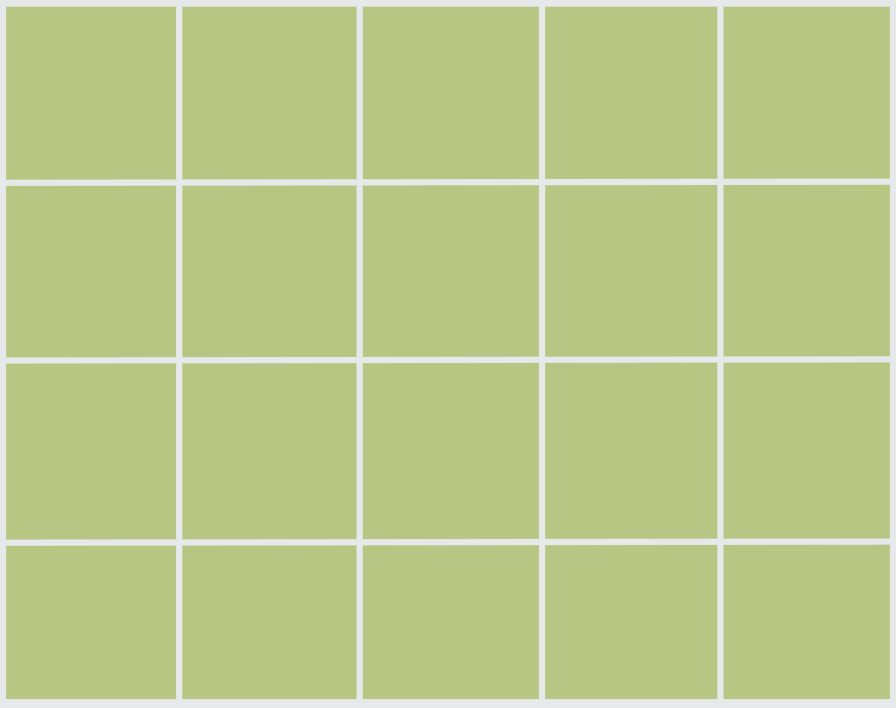
Reproduce this pattern procedurally as a Shadertoy shader.

```glsl
const float PI = 3.14159265;
const vec2 TILES = vec2(5.0, 4.0);
const vec3 GLAZE = vec3(0.718, 0.777, 0.509);
const vec3 GROUT = vec3(0.907, 0.910, 0.918);
const float HALF_JOINT = 0.0044;
const float TILT = 0.0016;

// Joint position at t in 0..1, bent by three harmonics that vanish at the ends
float jointPosition(float t, vec2 span, vec3 waver) {
    return mix(span.x, span.y, t) + dot(waver, sin(PI * t * vec3(1.0, 2.0, 3.0)));
}

// Distance to the nearest joint; negative beyond the outer joints
float jointDistance(float x, float count, vec2 span, vec3 waver, float tilt) {
    float nearest = min(x - span.x, span.y - x);
    for (float i = 1.0; i < count; i++) {
        float t = i / count;
        float center = jointPosition(t, span, waver) + tilt;
        nearest = min(nearest, abs(x - center));
    }
    return nearest;
}

void mainImage(out vec4 fragColor, in vec2 fragCoord) {
    vec2 uv = fragCoord / iResolution.xy;
    float aspect = iResolution.x / iResolution.y;
    float pixel = 1.0 / iResolution.y;

    // Uneven columns, and rows that rise slightly to the right
    float column = jointDistance(uv.x, TILES.x, vec2(0.0033, 0.9967),
                                 vec3(0.0034, -0.0042, 0.0), 0.0) * aspect;
    float row = jointDistance(uv.y, TILES.y, vec2(0.0083, 0.9950),
                              vec3(-0.01435, -0.0075, -0.00435),
                              TILT * (uv.x - 0.5));

    // Grout with a soft edge
    float edge = min(column, row) - HALF_JOINT;
    float tile = smoothstep(-0.75 * pixel, 0.75 * pixel, edge);
    fragColor = vec4(mix(GROUT, GLAZE, tile), 1.0);
}
```
